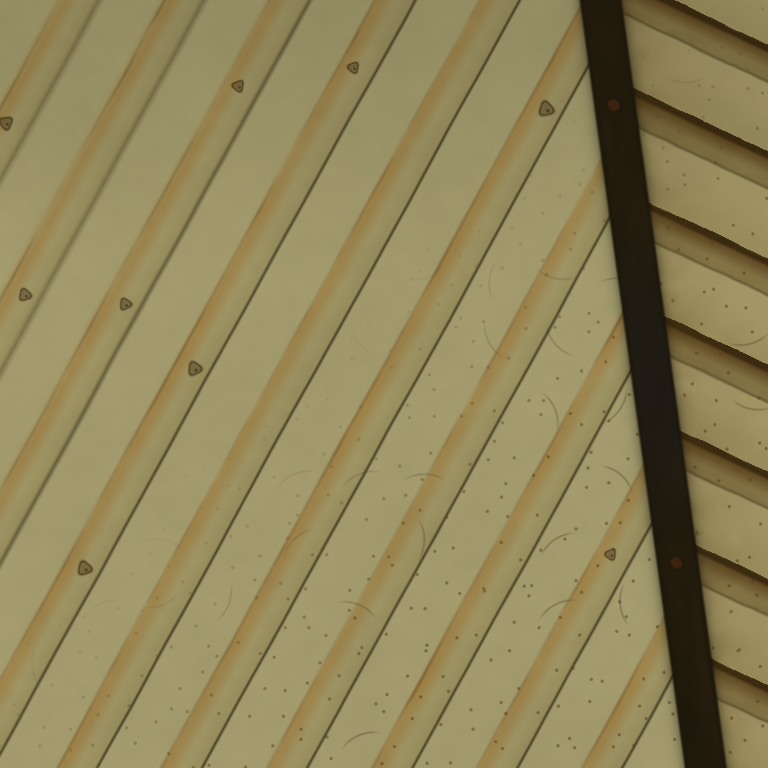
A Shadertoy shader for this texture:

```glsl
// Slanted cream cladding boards with ochre ridges, meeting a dark metal bar and stained side boards.

// Layout in canvas units; "down" is measured from the top edge
const float RIDGE_PITCH = 0.1367;   // horizontal spacing of the left boards
const float RIDGE_SLANT = 0.55;     // sideways shift per unit down
const float RIDGE_START = 0.677;    // top-edge position of one groove
const float SIDE_PITCH  = 0.139;    // vertical spacing of the right boards
const float SIDE_SLOPE  = 0.47;
const float SIDE_START  = 0.005;
const float BAR_LEFT    = 0.755;
const float BAR_SLOPE   = 0.137;
const float BAR_WIDTH   = 0.054;
const float RIVET_START = 0.137;
const float RIVET_PITCH = 0.596;
const float KNOT_GAP    = 0.32;
const float KNOT_CHANCE = 0.55;
const float WEB_CELL    = 0.085;

const vec3 CREAM  = vec3(0.635, 0.605, 0.425);
const vec3 OLIVE  = vec3(0.590, 0.545, 0.355);
const vec3 OCHRE  = vec3(0.610, 0.475, 0.235);
const vec3 TAN    = vec3(0.490, 0.430, 0.250);
const vec3 RUST   = vec3(0.320, 0.220, 0.080);
const vec3 GROOVE = vec3(0.200, 0.180, 0.090);
const vec3 BAR    = vec3(0.160, 0.120, 0.060);
const vec3 SOOT   = vec3(0.090, 0.080, 0.030);

float hash(vec2 p) {
    p = fract(p * vec2(0.1031, 0.1137));
    p += dot(p, p.yx + 33.33);
    return fract((p.x + p.y) * p.x * 97.3);
}

// Layered sines, roughly -1 to 1
float waves(vec2 p) {
    float sum = 0.0, amp = 0.5;
    for (int i = 0; i < 4; i++) {
        sum += amp * sin(p.x + 1.7 * sin(p.y)) * cos(0.8 * p.y + sin(p.x));
        p = mat2(1.5, 1.1, -1.1, 1.5) * p + 1.9;
        amp *= 0.6;
    }
    return sum;
}

// Cellular noise: distance to the nearest scattered point
float cells(vec2 p) {
    float nearest = 1.0;
    for (int y = -1; y <= 1; y++)
    for (int x = -1; x <= 1; x++) {
        vec2 cell = floor(p) + vec2(x, y);
        vec2 point = cell + vec2(hash(cell), hash(cell + 57.0));
        nearest = min(nearest, length(p - point));
    }
    return nearest;
}

// Soft line of given half width around d = 0
float stroke(float d, float halfWidth, float blur) {
    return 1.0 - smoothstep(halfWidth - blur, halfWidth + blur, abs(d));
}

vec3 ridgedBoards(vec2 p, float down, float px) {
    float across = p.x + RIDGE_SLANT * down;
    float s = (across - RIDGE_START) / RIDGE_PITCH + 0.012 * waves(vec2(across * 9.0, down * 7.0));
    float id = floor(s), t = s - id;
    float focus = smoothstep(0.2, 0.6, across);
    float wear = waves(vec2(id * 2.7, down * 14.0));

    // Flat face, ochre shoulder, then a rounded fall into the groove
    vec3 col = mix(CREAM, OLIVE, smoothstep(0.60, 0.72, t) * 0.45 + smoothstep(0.78, 1.0, t) * 0.5);
    float soft = mix(0.08, 0.03, focus);
    float shoulder = smoothstep(0.61 - soft, 0.61 + soft, t) * (1.0 - smoothstep(0.65, 0.84, t));
    col = mix(col, OCHRE, shoulder * (0.68 + 0.15 * wear));
    float streak = stroke(t - 0.615 - 0.012 * wear, 0.012, 0.022);
    col = mix(col, RUST, streak * clamp(0.22 + 0.35 * wear, 0.0, 0.5));
    float groove = stroke(min(t, 1.0 - t), mix(0.022, 0.012, focus), mix(0.04, 0.009, focus) + px / RIDGE_PITCH);
    col = mix(col, GROOVE, groove * mix(0.35, 0.85, focus));

    // Scattered knots on the ridges
    vec2 cell = vec2(id, floor(down / KNOT_GAP)) + 40.0;
    float h = hash(cell), k = hash(cell + 19.0);
    float along = (fract(down / KNOT_GAP) - mix(0.2, 0.8, k)) * KNOT_GAP;
    float side = (t - mix(0.74, 0.87, h)) * RIDGE_PITCH;
    vec2 off = vec2(side - RIDGE_SLANT * along, along);
    float radius = mix(0.006, 0.011, hash(cell + 7.0));
    float r = length(off) * (1.0 + 0.15 * sin(3.0 * atan(off.y, off.x + 1e-5) + 6.0 * h)) / radius;
    float knot = max(stroke(r - 0.75, 0.15, 0.22), stroke(length(off / radius - 0.2), 0.3, 0.3));
    knot = max(knot, 0.5 * (1.0 - smoothstep(0.6, 1.2, r)));
    return mix(col, mix(RUST, SOOT, 0.4), knot * 0.8 * step(k, KNOT_CHANCE));
}

vec3 sideBoards(vec2 p, float down, float barGap, float px) {
    float grime = waves(p * vec2(30.0, 38.0));
    float t = fract((down - SIDE_SLOPE * p.x - SIDE_START) / SIDE_PITCH + 0.012 * grime);
    float blur = 0.012 + px / SIDE_PITCH;
    float nearBar = exp(-max(barGap, 0.0) / 0.045);
    vec3 col = mix(CREAM * vec3(1.01, 0.98, 0.94), OLIVE, smoothstep(0.5, 1.0, t) * 0.7);
    float face = 1.0 - smoothstep(0.35 - blur, 0.35 + blur, t);
    col = mix(col, mix(RUST, TAN, smoothstep(0.05, 0.26, t)), face * (0.85 + 0.1 * grime));
    col = mix(col, GROOVE, stroke(t - 0.35, 0.010, blur) * 0.55);
    float lip = stroke(t - 0.035, 0.038 + 0.012 * grime, blur);
    col = mix(col, mix(RUST, SOOT, 0.45), lip * 0.95);
    return mix(col, RUST, nearBar * (0.25 + 0.15 * grime));
}

// Dark bar with worn rivets
vec3 metalBar(float x, float down) {
    float u = x / BAR_WIDTH;
    vec3 col = mix(BAR, SOOT, 0.45 + 0.3 * waves(vec2(u * 3.0, down * 12.0)));
    col = mix(col, vec3(0.12, 0.11, 0.10), 0.6 * exp(-pow((down - 0.5) / 0.15, 2.0)));
    col = mix(col, SOOT, 0.6 * smoothstep(0.35, 0.5, abs(u - 0.5)));
    float dy = (fract((down - RIVET_START) / RIVET_PITCH + 0.5) - 0.5) * RIVET_PITCH;
    float r = length(vec2(x - 0.47 * BAR_WIDTH, dy));
    col = mix(col, RUST * vec3(0.9, 0.65, 0.8), 0.7 * (1.0 - smoothstep(0.005, 0.011, r)));
    return mix(col, SOOT, 0.6 * stroke(r - 0.009, 0.001, 0.002));
}

void mainImage(out vec4 fragColor, in vec2 fragCoord) {
    vec2 p = fragCoord / iResolution.xy;
    float down = 1.0 - p.y, px = 1.0 / iResolution.y;
    float x = p.x - BAR_LEFT - BAR_SLOPE * down;
    float gap = x - BAR_WIDTH;
    vec3 col = x < 0.5 * BAR_WIDTH ? ridgedBoards(p, down, px) : sideBoards(p, down, gap, px);

    // Cobweb wisps and specks, denser toward the lower right
    vec2 cell = floor(p / WEB_CELL), f = fract(p / WEB_CELL) - 0.5;
    float angle = 6.283 * hash(cell + 3.0);
    float arc = abs(length(f - 0.6 * vec2(cos(angle), sin(angle))) - 0.6) * WEB_CELL;
    float corner = smoothstep(0.75, 1.4, p.x + down);
    float wisp = stroke(arc, 0.0007, 0.0006 + px) * (1.0 - smoothstep(0.15, 0.38, length(f)));
    col = mix(col, TAN * 0.6, wisp * corner * 0.55 * step(0.6, hash(cell)));
    col = mix(col, RUST, corner * 0.5 * (1.0 - smoothstep(0.03, 0.08, cells(p * 26.0))));

    // Mottling, dim upper edge, grime beside the bar, then the bar itself
    col *= 1.0 + 0.015 * waves(p * 60.0) + 0.02 * waves(p * 7.0);
    col *= 1.0 - 0.09 * smoothstep(0.6, 1.0, p.y);
    float outside = max(-x, gap);
    col *= 1.0 - 0.35 * exp(-max(outside, 0.0) / 0.006);
    float blur = 0.001 + px;
    col = mix(col, metalBar(x, down), 1.0 - smoothstep(-blur, blur, outside));
    fragColor = vec4(col, 1.0);
}
```
